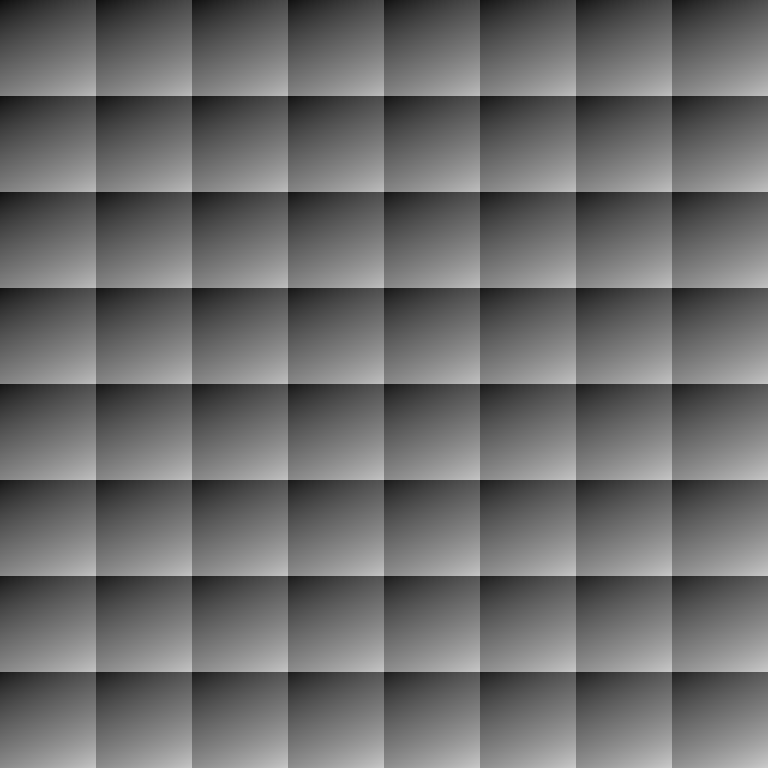
Write a Shadertoy shader that draws this pattern.

```glsl
// An 8 by 8 grid of square tiles, each shaded from near black at its top left
// to light grey at its bottom right. Sawtooth ramps are summed, bent slightly,
// then given a faint fine ripple and a slow brightening across the canvas.

#define TILES 8.0               // tiles across and down
#define FINE_STEPS 16.0         // fine bands within a tile
#define RIPPLE 0.007            // strength of the fine bands
#define DARK 0.055              // tone of the darkest corner
#define TONE_RANGE 0.67         // tone span within a tile
#define SLOPE vec2(0.32, 0.68)  // share of the ramp across and down
#define MID_FLATTEN 0.15        // how much the middle tones level out
#define DRIFT vec2(0.025, 0.045) // brightening over the whole canvas

// Repeating 0 to 1 ramp whose drop is smoothed over the given width.
vec2 sawtooth(vec2 p, vec2 width) {
    vec2 offset = p - floor(p + 0.5);
    return offset + 1.0 - clamp(offset / width + 0.5, 0.0, 1.0);
}

// Ramp with steeper ends and a calmer middle.
float bendRamp(float t) {
    float c = t - 0.5;
    return mix(t, 0.5 + 4.0 * c * c * c, MID_FLATTEN);
}

void mainImage(out vec4 fragColor, in vec2 fragCoord) {
    // Tile coordinates, running right and down from the top left
    vec2 uv = fragCoord / iResolution.xy;
    vec2 p = vec2(uv.x, 1.0 - uv.y) * TILES;
    vec2 pixel = TILES / iResolution.xy;

    // Main shading of one tile
    vec2 ramp = sawtooth(p, pixel);
    float tone = DARK + TONE_RANGE * bendRamp(dot(ramp, SLOPE));

    // Faint bands: upright near the top edge, level elsewhere
    vec2 bands = sawtooth(p * FINE_STEPS, pixel * FINE_STEPS) - 0.5;
    float nearTop = 1.0 - smoothstep(0.0, 0.15, ramp.y);
    tone += RIPPLE * mix(bands.y, bands.x, nearTop);

    // Slow change from tile to tile
    tone += dot((p - ramp) / (TILES - 1.0), DRIFT);

    fragColor = vec4(vec3(clamp(tone, 0.0, 1.0)), 1.0);
}
```
